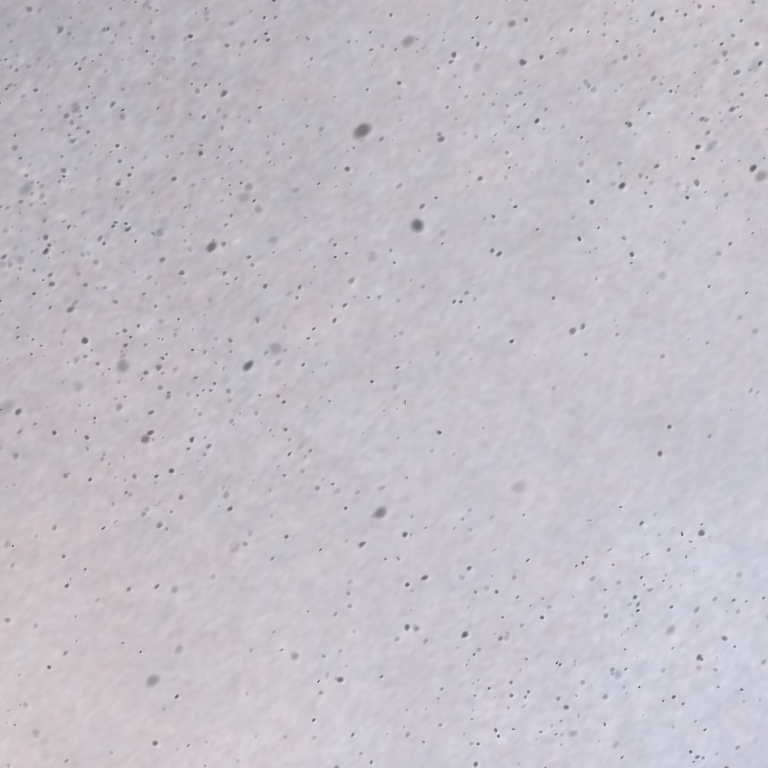
Reproduce this texture procedurally as a Shadertoy shader.

```glsl
const vec3 TOP_LEFT = vec3(0.690, 0.675, 0.710);
const vec3 TOP_RIGHT = vec3(0.782, 0.762, 0.784);
const vec3 LOW_LEFT = vec3(0.815, 0.775, 0.785);
const vec3 LOW_RIGHT = vec3(0.798, 0.805, 0.868);
const vec3 PIT_COLOR = vec3(0.33, 0.32, 0.35);
const vec3 TINT_AXIS = vec3(1.0, -0.25, -0.6);

const float GRAIN_ANGLE = 0.72;
const vec2 FINE_GRAIN = vec2(105.0, 170.0);
const vec2 COARSE_GRAIN = vec2(48.0, 80.0);
const float FINE_CONTRAST = 0.026;
const float COARSE_CONTRAST = 0.016;
const float CLOUD_CONTRAST = 0.022;
const float TINT_CONTRAST = 0.009;
const float SMALL_PIT_CELLS = 95.0;
const float LARGE_PIT_CELLS = 38.0;
const float RIM_LIGHT = 0.07;

vec3 hash3(vec2 cell) {
    vec3 h = fract(cell.xyx * vec3(0.1031, 0.1030, 0.0973));
    h += dot(h, h.yxz + 33.33);
    return fract((h.xxy + h.yzz) * h.zyx);
}

// Cellular noise: signed soft blobs, one per cell, centred on zero
float blobs(vec2 p) {
    vec2 cell = floor(p);
    float sum = 0.0;
    for (int y = -1; y <= 1; y++)
    for (int x = -1; x <= 1; x++) {
        vec2 id = cell + vec2(x, y);
        vec3 rnd = hash3(id);
        vec2 d = p - id - rnd.xy;
        float falloff = max(0.0, 1.0 - dot(d, d));
        sum += (2.0 * rnd.z - 1.0) * falloff * falloff;
    }
    return sum;
}

// Scattered pits: x is the darkness, y the lit rim below and right of it
vec2 pits(vec2 p, float chance, vec2 rimShift) {
    vec2 cell = floor(p);
    vec2 result = vec2(0.0);
    for (int y = -1; y <= 1; y++)
    for (int x = -1; x <= 1; x++) {
        vec2 id = cell + vec2(x, y);
        vec3 place = hash3(id + 71.0);
        vec3 look = hash3(id + 193.0);
        float present = step(place.z, chance);
        vec2 d = (p - id - place.xy) * vec2(mix(0.6, 1.0, look.z), 1.0);
        float radius = mix(0.20, 0.42, look.x * look.x);
        float depth = present * mix(0.2, 0.85, look.y * look.y);
        float dark = 1.0 - smoothstep(0.25 * radius, 1.15 * radius, length(d));
        float rim = 1.0 - smoothstep(0.2 * radius, 1.3 * radius, length(d - rimShift * radius));
        result = max(result, depth * vec2(dark, rim));
    }
    return result;
}

float patchAt(vec2 p, vec2 center, vec2 size) {
    vec2 d = (p - center) / size;
    return exp(-dot(d, d));
}

void mainImage(out vec4 fragColor, in vec2 fragCoord) {
    vec2 uv = fragCoord / iResolution.xy;
    vec2 p = fragCoord / iResolution.y;
    float c = cos(GRAIN_ANGLE), s = sin(GRAIN_ANGLE);
    vec2 along = vec2(c * p.x + s * p.y, c * p.y - s * p.x);
    vec2 rimShift = vec2(0.2, -1.2);

    // Broad light and soft diagonal clouds
    vec2 blend = smoothstep(-0.15, 1.15, uv);
    vec3 color = mix(mix(LOW_LEFT, LOW_RIGHT, blend.x),
                     mix(TOP_LEFT, TOP_RIGHT, blend.x), blend.y);
    float cloud = 0.6 * blobs(along * vec2(4.0, 6.5) + 3.0)
                + 0.4 * blobs(along * vec2(11.0, 17.0) + 19.0);
    color += CLOUD_CONTRAST * cloud;

    // Slanted grain with a faint warm and cool mottle
    float fine = blobs(along * FINE_GRAIN);
    float coarse = blobs(along * COARSE_GRAIN + 40.0);
    float tint = blobs(along * vec2(30.0, 44.0) + 80.0);
    float rough = patchAt(p, vec2(0.08, 0.80), vec2(0.32, 0.40))
                + 0.75 * patchAt(p, vec2(0.90, 0.88), vec2(0.27, 0.22))
                + 0.65 * patchAt(p, vec2(0.76, 0.12), vec2(0.24, 0.16))
                + 0.35 * patchAt(p, vec2(0.34, 0.42), vec2(0.18, 0.18));
    rough = clamp(rough + 0.25 * cloud, 0.0, 1.0);
    color += mix(0.75, 1.15, rough) * (FINE_CONTRAST * fine + COARSE_CONTRAST * coarse);
    color += TINT_CONTRAST * tint * TINT_AXIS;

    // Ragged pits, denser in the rough patches
    vec2 ragged = along + 0.0016 * vec2(coarse, fine);
    vec2 small = pits(ragged * SMALL_PIT_CELLS, 0.03 + 0.22 * rough, rimShift);
    vec2 large = pits(ragged * LARGE_PIT_CELLS + 7.0, 0.012 + 0.07 * rough, rimShift);
    vec2 pit = max(small, large * vec2(0.9, 0.7));
    color += RIM_LIGHT * pit.y * (1.0 - pit.x);
    color = mix(color, PIT_COLOR, pit.x);

    fragColor = vec4(clamp(color, 0.0, 1.0), 1.0);
}
```
